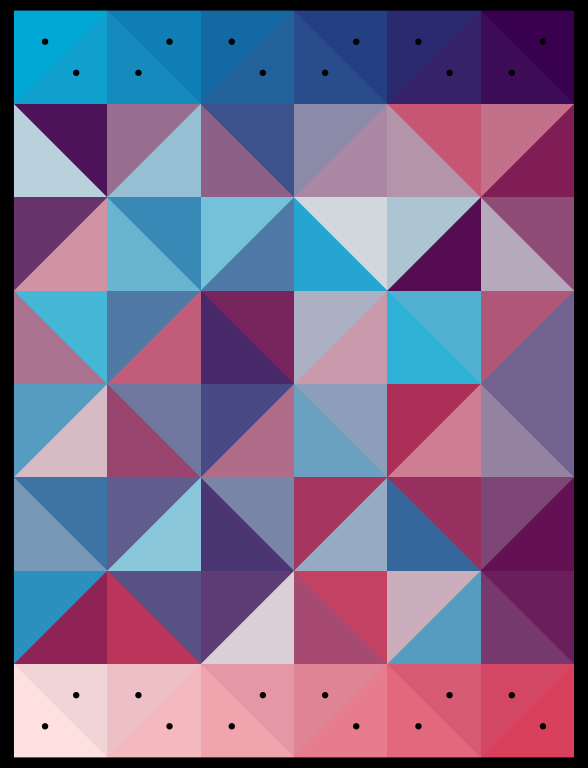
Reproduce this background procedurally as a Shadertoy shader.

```glsl
// Board of 6 x 8 squares, each cut by an alternating diagonal into two triangles.
// Triangle colours come from a four-corner gradient; the inner rows are shuffled
// by ranking hashes, while the ordered top and bottom rows are pinned with dots.

const vec2 GRID = vec2(6.0, 8.0);
const vec2 CANVAS_IN_CELLS = vec2(6.278, 8.227);
const float DOT_RADIUS = 0.034;
const float SEED = 7.0;

const vec3 BORDER = vec3(0.0);
const vec3 CYAN   = vec3(0.000, 0.659, 0.839);
const vec3 PURPLE = vec3(0.224, 0.000, 0.310);
const vec3 BLUSH  = vec3(0.996, 0.882, 0.871);
const vec3 RED    = vec3(0.847, 0.251, 0.361);

float hash(float n, float seed) {
    return fract(sin(n * 12.9898 + seed * 78.233) * 43758.5453);
}

// Rank of one hash among all: a permutation that uses every slot once
float shuffledSlot(float slot, int count, float seed) {
    float own = hash(slot, seed);
    float rank = 0.0;
    for (int i = 0; i < count; i++) {
        rank += hash(float(i), seed) < own ? 1.0 : 0.0;
    }
    return rank;
}

// Odd squares are cut by a rising diagonal, even ones by a falling one
bool isRising(vec2 cell) {
    return mod(cell.x + cell.y, 2.0) > 0.5;
}

// Centre of the left (side 0) or right (side 1) triangle within its square
vec2 triangleCenter(vec2 cell, float side) {
    float x = (1.0 + side) / 3.0;
    return vec2(x, isRising(cell) ? 1.0 - x : x);
}

bool isPinnedRow(float row) {
    return row < 0.5 || row > GRID.y - 1.5;
}

// Bilinear blend that reaches the pure colours at the corner triangles
vec3 cornerGradient(vec2 boardPos) {
    vec2 t = (boardPos - 1.0 / 3.0) / (GRID - 2.0 / 3.0);
    return mix(mix(BLUSH, RED, t.x), mix(CYAN, PURPLE, t.x), t.y);
}

vec3 triangleColor(vec2 cell, float side) {
    vec2 home = cell;
    float homeSide = side;
    if (!isPinnedRow(cell.y)) {
        float perRow = 2.0 * GRID.x;
        int count = int(perRow * (GRID.y - 2.0));
        float slot = (cell.y - 1.0) * perRow + 2.0 * cell.x + side;
        slot = shuffledSlot(slot, count, SEED);
        float row = floor((slot + 0.5) / perRow);
        float column = floor((slot - row * perRow + 0.5) / 2.0);
        home = vec2(column, row + 1.0);
        homeSide = slot - row * perRow - 2.0 * column;
    }
    return cornerGradient(home + triangleCenter(home, homeSide));
}

// Signed distance to the diagonal, positive on the right side
float diagonalDistance(vec2 local, bool rising) {
    float y = rising ? local.y : 1.0 - local.y;
    return (local.x - y) * 0.7071;
}

float boxDistance(vec2 p, vec2 halfSize) {
    vec2 d = abs(p) - halfSize;
    return max(d.x, d.y);
}

// Coverage of the region where the distance is negative
float coverage(float dist, float pixel) {
    return clamp(0.5 - dist / pixel, 0.0, 1.0);
}

void mainImage(out vec4 fragColor, in vec2 fragCoord) {
    // Centred board coordinates, one unit per square
    vec2 fit = iResolution.xy / CANVAS_IN_CELLS;
    float pixel = 1.0 / min(fit.x, fit.y);
    vec2 p = (fragCoord - 0.5 * iResolution.xy) * pixel + 0.5 * GRID;
    vec2 cell = clamp(floor(p), vec2(0.0), GRID - 1.0);
    vec2 local = p - cell;

    // Two triangles per square
    float diagonal = diagonalDistance(local, isRising(cell));
    vec3 color = mix(triangleColor(cell, 0.0), triangleColor(cell, 1.0),
                     coverage(-diagonal, pixel));

    // Dots on the pinned rows
    if (isPinnedRow(cell.y)) {
        float toDot = min(distance(local, triangleCenter(cell, 0.0)),
                          distance(local, triangleCenter(cell, 1.0)));
        color = mix(color, BORDER, coverage(toDot - DOT_RADIUS, pixel));
    }

    // Border around the board
    float edge = boxDistance(p - 0.5 * GRID, 0.5 * GRID);
    color = mix(BORDER, color, coverage(edge, pixel));
    fragColor = vec4(color, 1.0);
}
```
